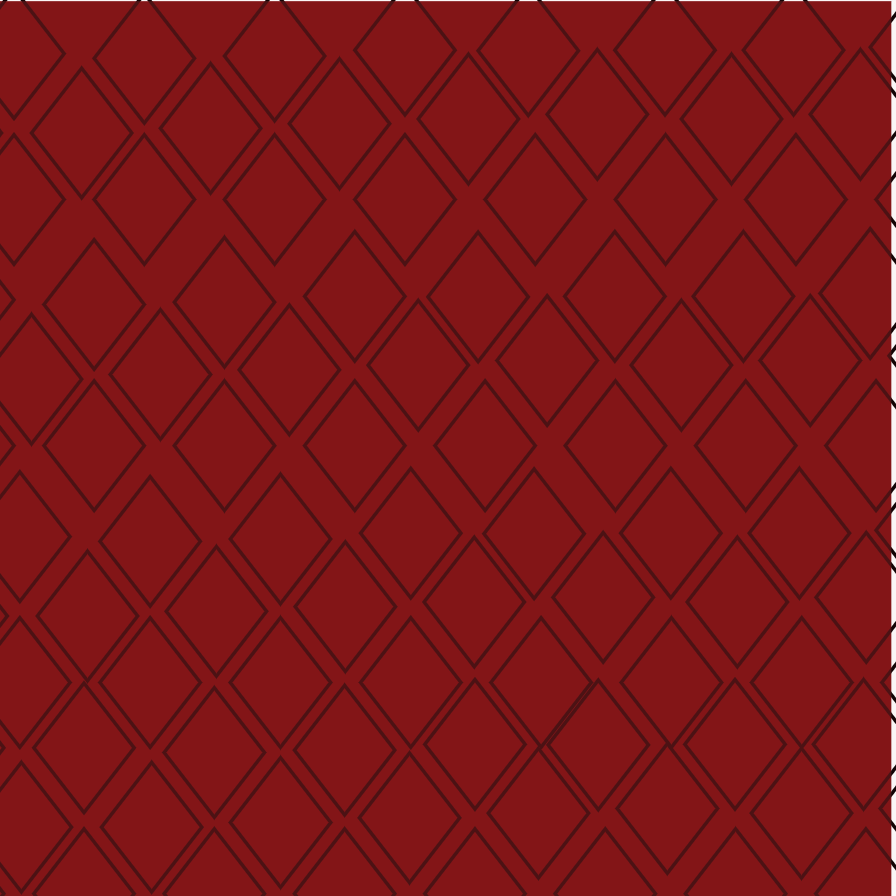
A Shadertoy shader for this pattern:

```glsl
// Staggered outlined diamonds on deep red, in loosely aligned bands of three rows.

const float SPAN = 768.0;                  // design units along the canvas height
const vec2 HALF_SIZE = vec2(43.0, 55.5);   // diamond half width and half height
const float LINE_WIDTH = 3.0;
const float PITCH = 111.7;                 // distance between columns
const vec2 CLOTH_EDGE = vec2(764.0, 1.0);  // right and top limits of the red cloth

const vec3 RED = vec3(0.512, 0.082, 0.090);
const vec3 LINE = vec3(0.300, 0.070, 0.080);
const vec3 MARGIN = vec3(0.980, 0.965, 0.965);
const vec3 MARGIN_LINE = vec3(0.080, 0.020, 0.025);

const int BANDS = 4;
const int COLUMNS = 8;

// First diamond of the even lower row in each band, measured from the top left
const vec2 BAND_START[BANDS] = vec2[BANDS](
    vec2(12.0, 171.0), vec2(-31.0, 382.0), vec2(17.0, 585.0), vec2(72.0, 766.0));

// Uneven placement of the upper row, relative to the lower row
const float UPPER_SHIFT[COLUMNS] = float[COLUMNS](0.0, 0.0, 0.0, 0.0, -6.0, -0.5, -2.0, -5.0);
const float UPPER_RISE[COLUMNS] = float[COLUMNS](125.0, 121.0, 123.0, 128.0, 127.5, 128.0, 128.0, 130.5);

// Signed distance to the diamond's sides, with sharp corners
float diamond(vec2 p) {
    vec2 normal = normalize(HALF_SIZE.yx);
    return dot(abs(p) - vec2(HALF_SIZE.x, 0.0), normal);
}

// Middle row climbs steadily, then drops back after the fifth column
vec2 middleOffset(int column) {
    float k = float(max(column, 0));
    float drop = step(5.0, k);
    return vec2(58.0 - 1.2 * k + 4.5 * drop, -57.0 - 4.0 * k + 8.0 * drop);
}

vec2 upperOffset(int column) {
    int k = max(column, 0);
    return vec2(UPPER_SHIFT[k], -UPPER_RISE[k]);
}

// Distance to the nearest outline of any diamond
float outlines(vec2 p) {
    float nearest = SPAN;
    for (int band = 0; band < BANDS; band++) {
        for (int column = -1; column < COLUMNS; column++) {
            vec2 q = p - BAND_START[band] - vec2(PITCH * float(column), 0.0);
            float lower = abs(diamond(q));
            float middle = abs(diamond(q - middleOffset(column)));
            float upper = abs(diamond(q - upperOffset(column)));
            nearest = min(nearest, min(lower, min(middle, upper)));
        }
    }
    return nearest;
}

void mainImage(out vec4 fragColor, in vec2 fragCoord) {
    float pixel = SPAN / iResolution.y;
    vec2 p = vec2(fragCoord.x, iResolution.y - fragCoord.y) * pixel;

    // Antialiased coverage of the lines and of the cloth
    float line = clamp(0.5 + (0.5 * LINE_WIDTH - outlines(p)) / pixel, 0.0, 1.0);
    float inside = min(CLOTH_EDGE.x - p.x, p.y - CLOTH_EDGE.y);
    float cloth = clamp(0.5 + inside / pixel, 0.0, 1.0);

    vec3 color = mix(mix(MARGIN, MARGIN_LINE, line), mix(RED, LINE, line), cloth);
    fragColor = vec4(color, 1.0);
}
```
